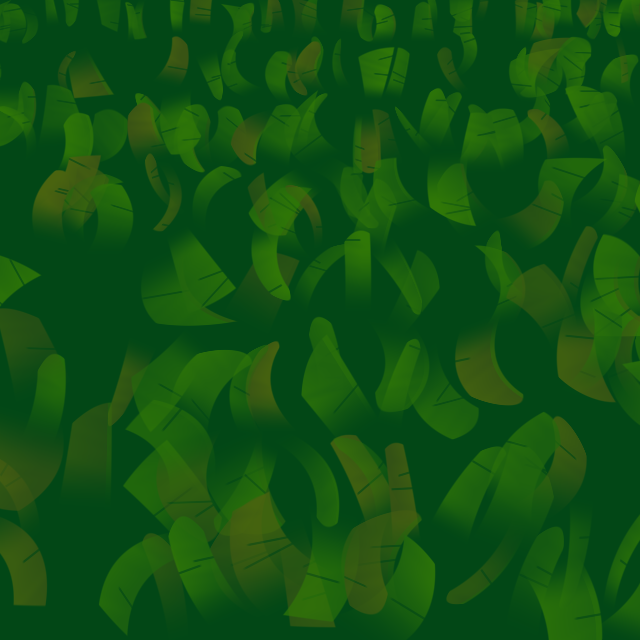
Reproduce this background procedurally as a three.js fragment shader.

```glsl
varying vec2 vUv;

#define ROWS 8
#define PASSES 2
#define DENSITY 0.66
#define SOFTNESS 0.0016
#define MAX_TILT 0.75
#define OLIVE_SHARE 0.32
#define GROUND vec3(0.008, 0.28, 0.085)
#define LEAF vec3(0.13, 0.40, 0.055)
#define LEAF_LIT vec3(0.19, 0.47, 0.025)
#define OLIVE vec3(0.23, 0.33, 0.08)
#define OLIVE_LIT vec3(0.29, 0.39, 0.06)

float hash(vec2 p) {
  vec3 q = fract(vec3(p.xyx) * 0.1031);
  q += dot(q, q.yzx + 33.33);
  return fract((q.x + q.y) * q.z);
}

vec4 hash4(vec2 p) {
  return vec4(hash(p), hash(p + 17.3), hash(p + 41.7), hash(p + 73.1));
}

float noise(vec2 p) {
  vec2 i = floor(p), f = fract(p);
  f = f * f * (3.0 - 2.0 * f);
  return mix(mix(hash(i), hash(i + vec2(1.0, 0.0)), f.x),
             mix(hash(i + vec2(0.0, 1.0)), hash(i + 1.0), f.x), f.y);
}

vec2 rotate(vec2 p, float angle) {
  float c = cos(angle), s = sin(angle);
  return vec2(c * p.x - s * p.y, s * p.x + c * p.y);
}

// Colour and opacity of one bent blade; p spans -1 to 1 along its length
vec4 blade(vec2 p, vec2 id, float soft) {
  vec4 form = hash4(id + 101.0);
  vec4 look = hash4(id + 211.0);
  vec4 detail = hash4(id + 307.0);

  // Curved sides with a taper
  float bend = (form.x - 0.5) * 1.1;
  float x = p.x - bend * (p.y * p.y - 0.3);
  float width = mix(0.12, 0.56, form.y) * (1.0 + (form.z - 0.5) * 0.9 * p.y);
  float across = x / width;
  float sides = 1.0 - smoothstep(-soft, soft, abs(x) - width);

  // One end is cut sharply, the other fades out
  float end = 0.9 - (form.w - 0.5) * 1.3 * x - 0.3 * detail.w * across * across;
  float cut = 1.0 - smoothstep(-soft, soft, p.y - end);
  float fade = smoothstep(-1.0, mix(-0.4, 0.7, detail.x), p.y);

  // Shading across the blade and faint streaks
  float light = 0.5 + 0.4 * across * sign(look.x - 0.5);
  light += 0.35 * (noise(vec2(p.y * 7.0 + x * 2.0, look.y * 90.0)) - 0.5);
  light = clamp(light + (look.y - 0.5) * 0.8, 0.0, 1.0);
  vec3 colour = look.z < OLIVE_SHARE ? mix(OLIVE, OLIVE_LIT, light)
                                     : mix(LEAF, LEAF_LIT, light);

  // Narrow rim on one side
  float rim = smoothstep(0.78 - soft, 0.78 + soft, across) * step(0.55, detail.y);
  colour = mix(colour, detail.z < 0.5 ? LEAF_LIT : OLIVE, 0.5 * rim);

  // Thin slits crossing part of the width
  float slits = 0.0;
  for (int i = 0; i < 2; i++) {
    vec4 slit = hash4(id + 401.0 + 53.0 * float(i));
    float gap = abs(p.y - mix(-0.5, 0.8, slit.x) + (slit.y - 0.5) * 0.9 * x);
    float line = 1.0 - smoothstep(0.008, 0.012 + soft, gap);
    float reach = smoothstep(-0.1, 0.1, across * sign(slit.w - 0.5) + slit.z * 1.3 - 0.3);
    slits = max(slits, line * reach * step(0.4, slit.w));
  }
  colour = mix(colour, GROUND, 0.65 * slits);

  return vec4(colour, sides * cut * fade * mix(0.5, 1.0, look.w));
}

void main() {
  vec3 colour = GROUND;

  // Rows grow in size and spacing towards the bottom
  for (int r = 0; r < ROWS; r++) {
    float row = float(r);
    float rowY = 0.98 - 0.075 * row - 0.0075 * row * row;
    float size = 0.033 + 0.0085 * row;
    float cell = size * 1.1;

    for (int k = 0; k < PASSES; k++) {
      float layer = row * 7.0 + float(k) * 83.0;
      float column = floor(vUv.x / cell + 0.5 * float(k));

      for (int n = -2; n <= 2; n++) {
        vec2 id = vec2(column + float(n) + 9.0, layer + 5.0);
        vec4 place = hash4(id);
        vec2 centre = vec2((column + float(n) + place.x - 0.5 * float(k)) * cell,
                           rowY + (place.y - 0.5) * size * 1.1);

        // Clumps leave broad open gaps
        float clump = noise(vec2(centre.x * 6.0, row * 1.7 + 3.0));
        if (place.w > DENSITY + (clump - 0.5) * 0.9) continue;

        float tilt = (place.z - 0.5) * 2.0 * MAX_TILT * min(1.0, 0.2 + 0.5 * row);
        vec2 p = rotate((vUv - centre) / size, tilt);
        p.y *= hash(id + 503.0) < 0.35 ? -1.0 : 1.0;
        vec4 leaf = blade(p, id, SOFTNESS / size);
        colour = mix(colour, leaf.rgb, leaf.a);
      }
    }
  }
  gl_FragColor = vec4(colour, 1.0);
}
```
